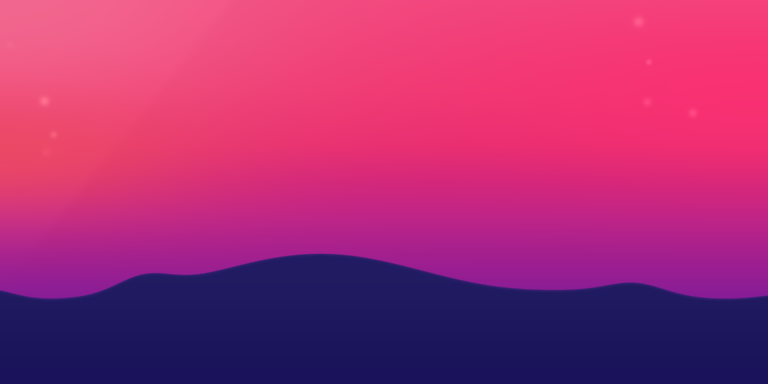
Write a Shadertoy shader that draws this background.

```glsl
// Pink and violet dusk sky with soft light over a dark rolling ridge.

#define RIDGE_BASE 0.215
#define RIM_WIDTH 0.009
#define SPECK_COUNT 8
#define SPECK_STRENGTH 0.16
#define BEAM_STRENGTH 0.012
#define HILL_TOP vec3(0.130, 0.110, 0.380)
#define HILL_BOTTOM vec3(0.100, 0.075, 0.355)
#define RIM_COLOR vec3(0.190, 0.120, 0.430)

float hash(float n) {
    return fract(sin(n * 127.1) * 43758.5453);
}

// Gaussian hump around a centre
float hump(float x, float center, float width) {
    float d = (x - center) / width;
    return exp(-d * d);
}

// Elliptical soft glow
float glow(vec2 uv, vec2 center, vec2 size) {
    vec2 d = (uv - center) / size;
    return exp(-dot(d, d));
}

float ramp(float a, float b, float x) {
    return clamp((x - a) / (b - a), 0.0, 1.0);
}

float ridgeHeight(float x) {
    float h = RIDGE_BASE;
    h += 0.032 * hump(x, -0.020, 0.05);
    h += 0.038 * hump(x, 0.187, 0.05);
    h += 0.124 * hump(x, 0.417, 0.20);
    h += 0.024 * hump(x, 0.790, 0.12);
    h += 0.025 * hump(x, 0.828, 0.05);
    h += 0.018 * hump(x, 1.030, 0.06);
    return h;
}

vec3 skyColor(vec2 uv) {
    // Vertical gradient, from the horizon up
    float y = uv.y;
    vec3 color = vec3(0.52, 0.11, 0.59);
    color = mix(color, vec3(0.63, 0.12, 0.56), ramp(0.219, 0.328, y));
    color = mix(color, vec3(0.74, 0.14, 0.53), ramp(0.328, 0.432, y));
    color = mix(color, vec3(0.83, 0.15, 0.48), ramp(0.432, 0.531, y));
    color = mix(color, vec3(0.91, 0.18, 0.44), ramp(0.531, 0.622, y));
    color = mix(color, vec3(0.94, 0.22, 0.45), ramp(0.622, 0.766, y));
    color = mix(color, vec3(0.95, 0.27, 0.49), ramp(0.766, 1.000, y));

    // Pale upper left, orange left edge, vivid upper right
    color = mix(color, vec3(0.93, 0.42, 0.56), 0.8 * glow(uv, vec2(0.0, 1.0), vec2(0.36, 0.36)));
    color = mix(color, vec3(0.91, 0.28, 0.36), 0.75 * glow(uv, vec2(0.0, 0.60), vec2(0.25, 0.15)));
    color = mix(color, vec3(0.99, 0.18, 0.45), 0.7 * glow(uv, vec2(0.98, 0.76), vec2(0.30, 0.20)));

    // Faint slanted beam on the left
    float beamEdge = uv.x - 0.40 * (uv.y - 0.24);
    float beam = 1.0 - smoothstep(-0.01, 0.01, beamEdge);
    return color + BEAM_STRENGTH * beam * smoothstep(0.2, 0.5, uv.y);
}

// Blurred specks kept near the left and right sides
vec3 specks(vec2 uv, float aspect) {
    vec3 light = vec3(0.0);
    for (int i = 0; i < SPECK_COUNT; i++) {
        float id = float(i) + 1.0;
        float side = mod(id, 2.0);
        float x = mix(0.14 * hash(id), 0.80 + 0.18 * hash(id), side);
        vec2 center = vec2(x, 0.60 + 0.36 * hash(id + 17.0));
        float radius = mix(0.006, 0.014, hash(id + 31.0));
        float d = length((uv - center) * vec2(aspect, 1.0)) / radius;
        light += vec3(0.5, 1.0, 0.7) * exp(-d * d) * hash(id + 47.0);
    }
    return SPECK_STRENGTH * light;
}

void mainImage(out vec4 fragColor, in vec2 fragCoord) {
    vec2 uv = fragCoord / iResolution.xy;
    float aspect = iResolution.x / iResolution.y;
    float pixel = 1.0 / iResolution.y;

    vec3 color = skyColor(uv) + specks(uv, aspect);

    // Ridge with a thin lighter rim
    float depth = ridgeHeight(uv.x) - uv.y;
    vec3 hill = mix(HILL_BOTTOM, HILL_TOP, smoothstep(0.0, 0.32, uv.y));
    hill = mix(RIM_COLOR, hill, smoothstep(0.0, RIM_WIDTH, depth));
    color = mix(color, hill, smoothstep(-pixel, pixel, depth));

    fragColor = vec4(clamp(color, 0.0, 1.0), 1.0);
}
```
